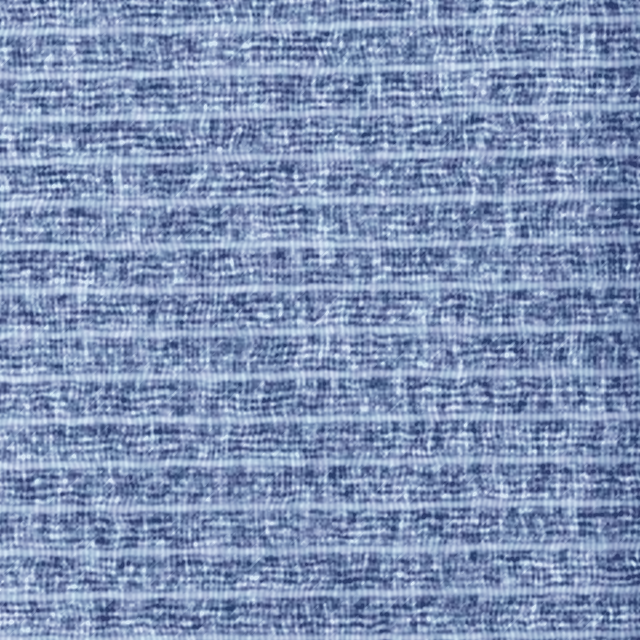
Reproduce this texture procedurally as a Shadertoy shader.

```glsl
float hash(vec2 p) {
    vec3 q = fract(vec3(p.xyx) * 0.1031);
    q += dot(q, q.yzx + 33.33);
    return fract((q.x + q.y) * q.z);
}

float noise(vec2 p) {
    vec2 cell = floor(p);
    vec2 f = fract(p);
    f = f * f * (3.0 - 2.0 * f);
    return mix(mix(hash(cell), hash(cell + vec2(1, 0)), f.x),
               mix(hash(cell + vec2(0, 1)), hash(cell + vec2(1, 1)), f.x), f.y);
}

// Smooth noise centred on zero
float vary(vec2 p) {
    return noise(p + 40.0) - 0.5;
}

vec3 denim(float tone) {
    vec3 navy = vec3(0.20, 0.27, 0.45);
    vec3 blue = vec3(0.50, 0.58, 0.735);
    vec3 pale = vec3(0.80, 0.87, 0.94);
    return tone < 0.5 ? mix(navy, blue, tone * 2.0) : mix(blue, pale, tone * 2.0 - 1.0);
}

void mainImage(out vec4 fragColor, in vec2 fragCoord) {
    vec2 uv = fragCoord / iResolution.xy;
    const float TAU = 6.2831853;

    // Stripe coordinate: whole numbers lie on stripe centres, rising to the right
    float sag = (0.012 + 0.010 * smoothstep(0.6, 0.9, uv.y)) * (uv.x - 0.5);
    sag += 0.003 * vary(uv * vec2(5, 8)) + 0.003 * vary(uv * vec2(28, 16));
    float stripePos = (uv.y - 0.004 - sag) * 14.65;

    // Knit grid: five rows to each stripe, with uneven columns and rows
    float column = uv.x * 110.0 + 1.1 * vary(uv * vec2(16, 30));
    float row = stripePos * 5.0 + 0.5 * vary(uv * vec2(45, 40));
    vec2 stitch = vec2(column, row);
    float rowWave = cos(TAU * row);
    float columnWave = cos(TAU * column);

    // Ground yarn: rows, columns and uneven dye in each stitch
    float tone = 0.44;
    tone += rowWave * (0.19 + 0.22 * vary(uv * vec2(24, 40)));
    tone += columnWave * (0.10 + 0.10 * vary(uv * vec2(30, 24) + 70.0));
    tone += 0.56 * vary(stitch) + 0.44 * vary(uv * vec2(240, 220));

    // Vertical slubs and slanted loose fibres
    float slub = noise(vec2(column * 0.8, uv.y * 22.0));
    tone += 0.22 * (slub - 0.5) + 0.14 * smoothstep(0.75, 0.95, slub);
    float fibre = noise(vec2((uv.x + uv.y) * 64.0, (uv.x - uv.y) * 115.0) + 200.0);
    tone += 0.22 * smoothstep(0.66, 0.95, fibre);

    // Pale stripe with a shadow under it
    float offset = fract(stripePos + 0.5) - 0.5;
    float halfWidth = 0.10 + 0.05 * vary(uv * vec2(70, 30));
    float stripe = exp(-pow(offset / halfWidth, 2.0));
    float wear = 0.84 + 0.32 * vary(vec2(uv.x * 40.0, floor(stripePos + 0.5)));
    float stripeTone = 0.88 + 0.08 * columnWave + 0.26 * vary(stitch + 90.0);
    tone -= 0.16 * exp(-pow((offset + 0.20) / 0.08, 2.0));
    tone = mix(tone, stripeTone, stripe * wear);

    // Broad fading, lighter top left and darker right edge
    tone += 0.06 * vary(uv * 6.0) + 0.05 * (uv.y - uv.x);
    tone -= 0.18 * smoothstep(0.90, 1.02, uv.x);

    // Slight drift between violet and cyan
    vec3 color = denim(clamp(tone, -0.05, 1.05));
    color += vec3(0.035, -0.012, 0.005) * vary(uv * vec2(50, 60));
    fragColor = vec4(color, 1.0);
}
```
